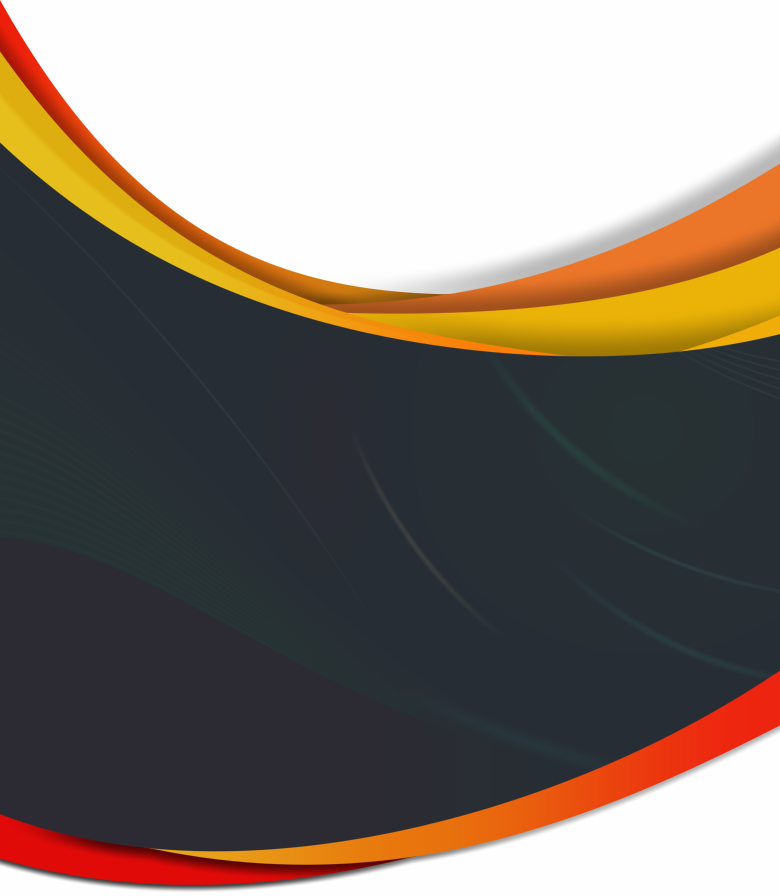
Give the GLSL for this background, as a WebGL 2 fragment shader.

```glsl
#version 300 es
precision highp float;
// Sweeping red, orange and gold ribbons around a dark field with faint streaks.
uniform vec2 u_resolution;
out vec4 outColor;

// Quartic through five depths, evenly spaced over the canvas width.
float curve(float t, float a, float b, float c, float d, float e) {
    float s = 4.0 * t;
    float c2 = (c - 2.0 * b + a) / 2.0;
    float c3 = (d - 3.0 * c + 3.0 * b - a) / 6.0;
    float c4 = (e - 4.0 * d + 6.0 * c - 4.0 * b + a) / 24.0;
    return a + s * (b - a + (s - 1.0) * (c2 + (s - 2.0) * (c3 + (s - 3.0) * c4)));
}

// Approximate signed distance to the curve, positive below it.
float below(vec2 uv, float a, float b, float c, float d, float e) {
    float aspect = u_resolution.x / u_resolution.y;
    float slope = (curve(uv.x + 0.01, a, b, c, d, e) - curve(uv.x - 0.01, a, b, c, d, e)) / (0.02 * aspect);
    return (uv.y - curve(uv.x, a, b, c, d, e)) / sqrt(1.0 + slope * slope);
}

float fill(float dist) {
    float soft = 0.75 / u_resolution.y;
    return smoothstep(-soft, soft, dist);
}

// Bent line from a to b that fades at both ends.
float streak(vec2 p, vec2 a, vec2 b, float bend, float width) {
    vec2 along = normalize(b - a);
    float u = clamp(dot(p - a, along) / length(b - a), 0.0, 1.0);
    float v = dot(p - a, vec2(-along.y, along.x)) - bend * 4.0 * u * (1.0 - u);
    return smoothstep(width, 0.0, abs(v)) * sin(3.14159 * u);
}

float glow(vec2 p, vec2 center, vec2 size) {
    vec2 q = (p - center) / size;
    return exp(-dot(q, q));
}

vec3 darkField(vec2 uv, vec2 p) {
    vec3 green = vec3(0.15, 0.21, 0.20), plum = vec3(0.172, 0.168, 0.20);
    vec3 col = vec3(0.152, 0.178, 0.205);
    col = mix(col, green, 0.55 * glow(p, vec2(0.72, 0.48), vec2(0.14, 0.13)));
    col = mix(col, plum, 0.8 * glow(p, vec2(0.36, 0.49), vec2(0.05, 0.12)));

    // Fan of fine lines narrowing to the lower right
    float top = curve(uv.x, 0.248, 0.5, 0.724, 0.841, 0.897);
    float base = curve(uv.x, 0.6, 0.678, 0.789, 0.854, 0.9);
    float n = (uv.y - top) / max(base - top, 0.002);
    float fan = smoothstep(0.0, 0.9, n) * smoothstep(0.75, 0.3, uv.x);
    col = mix(col, green, 0.55 * fan);
    float line = smoothstep(0.3, 0.0, abs(fract(n * 28.0) - 0.5));
    col += vec3(0.007, 0.014, 0.01) * line * fan * step(n, 1.0) * smoothstep(0.55, 0.2, uv.x);
    col = mix(col, plum, fill(uv.y - base) * smoothstep(0.75, 0.45, uv.x));

    // Curved light streaks
    col += vec3(0.09, 0.07, 0.04) * streak(p, vec2(0.391, 0.476), vec2(0.561, 0.711), 0.02, 0.005);
    col += vec3(0.01, 0.055, 0.035) * streak(p, vec2(0.53, 0.365), vec2(0.78, 0.587), 0.03, 0.009);
    col += vec3(0.02, 0.06, 0.05) * streak(p, vec2(0.639, 0.567), vec2(0.93, 0.667), 0.02, 0.004);
    col += vec3(0.01, 0.055, 0.045) * streak(p, vec2(0.613, 0.619), vec2(0.94, 0.765), 0.035, 0.007);
    col += vec3(0.0, 0.035, 0.03) * streak(p, vec2(0.45, 0.77), vec2(0.74, 0.87), 0.01, 0.012);
    col += vec3(0.035, 0.04, 0.035) * streak(p, vec2(-0.03, 0.16), vec2(0.42, 0.7), -0.025, 0.002);
    for (float i = 0.0; i < 5.0; i++) {
        vec2 end = vec2(0.97, 0.41 + 0.016 * i);
        col += vec3(0.02, 0.04, 0.035) * streak(p, vec2(0.76 - 0.01 * i, 0.37), end, 0.012, 0.002);
    }
    return col;
}

vec3 upperRibbons(vec2 uv, float field) {
    float t = uv.x;
    float ember = below(uv, 0.0, 0.2516, 0.3247, 0.3207, 0.283);
    float orange = below(uv, 0.3, 0.3325, 0.3364, 0.2894, 0.1825);
    float yellow = below(uv, 0.287, 0.3364, 0.35, 0.3364, 0.2764);
    float gold = below(uv, 0.0574, 0.2725, 0.3625, 0.4, 0.43);
    float strip = below(uv, 0.443, 0.443, 0.443, 0.4185, 0.352);

    vec3 emberCol = mix(vec3(0.93, 0.12, 0.04), vec3(0.89, 0.36, 0.05), smoothstep(0.0, 0.18, t));
    emberCol = mix(emberCol, vec3(0.82, 0.5, 0.07), smoothstep(0.15, 0.5, t));
    emberCol *= 1.0 - 0.3 * smoothstep(-0.022, 0.0, gold);
    vec3 col = mix(vec3(0.995), emberCol, fill(ember));
    col *= 1.0 - 0.27 * smoothstep(-0.034, -0.006, orange) * smoothstep(0.36, 0.72, t);
    col *= 1.0 - 0.22 * smoothstep(-0.016, 0.0, orange) * fill(ember);

    vec3 orangeCol = vec3(0.92, 0.46, 0.16) * (1.0 - 0.32 * smoothstep(-0.034, 0.0, yellow));
    col = mix(col, orangeCol, fill(orange));
    float shade = smoothstep(-0.045, 0.0, field) * smoothstep(0.4, 0.65, t);
    col = mix(col, vec3(0.92, 0.7, 0.03) * (1.0 - 0.32 * shade), fill(yellow));
    col = mix(col, vec3(0.94, 0.68, 0.04), fill(strip));

    // Gold ribbon on the left with a lighter lower half
    float across = gold / max(gold - field, 0.001);
    vec3 goldCol = mix(vec3(0.87, 0.68, 0.06), vec3(0.9, 0.75, 0.11), smoothstep(0.35, 0.5, across));
    goldCol = mix(goldCol, vec3(0.98, 0.5, 0.04), smoothstep(0.2, 0.65, t));
    return mix(col, goldCol, fill(gold));
}

vec3 lowerRibbons(vec2 uv, float rim) {
    float t = uv.x;
    float amber = below(uv, 0.897, 0.9557, 0.9596, 0.9068, 0.8096);
    float red = below(uv, 0.9583, 0.9876, 0.9622, 0.8866, 0.743);
    float edge = min(amber, red);
    vec3 col = vec3(0.995) * (1.0 - mix(0.75, 0.3, smoothstep(0.3, 0.75, t)) * smoothstep(0.009, 0.0, edge));
    float shade = smoothstep(0.018, 0.0, min(rim, max(amber, 0.0))) * smoothstep(0.0, 0.15, t);
    col = mix(col, vec3(0.88, 0.04, 0.035) * (1.0 - 0.6 * shade), fill(-red));
    vec3 amberCol = mix(vec3(0.91, 0.65, 0.1), vec3(0.91, 0.46, 0.05), smoothstep(0.2, 0.55, t));
    amberCol = mix(amberCol, vec3(0.93, 0.14, 0.06), smoothstep(0.5, 1.0, t));
    return mix(col, amberCol, fill(-amber));
}

void main() {
    vec2 uv = gl_FragCoord.xy / u_resolution;
    uv.y = 1.0 - uv.y; // depth from the top
    vec2 p = vec2(uv.x * u_resolution.x / u_resolution.y, uv.y);
    float field = below(uv, 0.159, 0.3077, 0.3768, 0.3977, 0.3729);
    float rim = below(uv, 0.9087, 0.9498, 0.9296, 0.8638, 0.7484);
    vec3 col = mix(upperRibbons(uv, field), darkField(uv, p), fill(field));
    outColor = vec4(mix(col, lowerRibbons(uv, rim), fill(rim)), 1.0);
}
```
